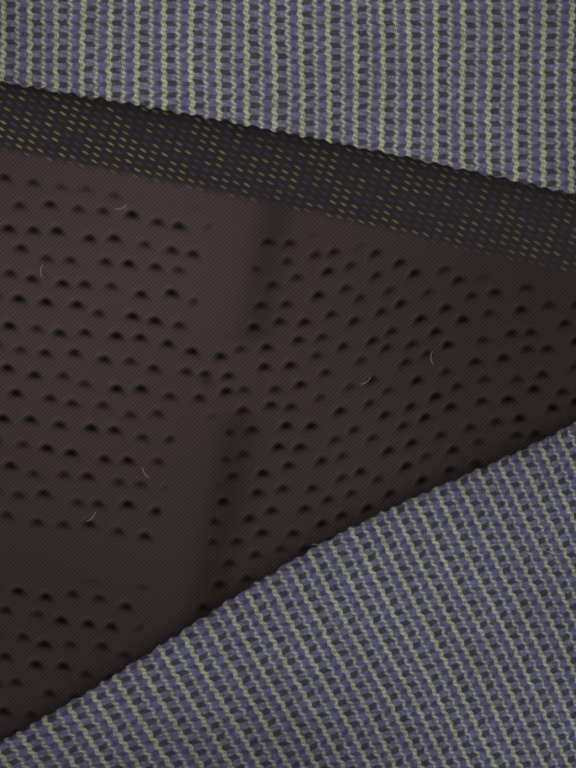
Give the GLSL for this texture, as a Shadertoy shader.

```glsl
// Layered knit fabrics: a ribbed cloth above, a dark dimpled cloth across the
// middle with a flecked hem, and a slanted ribbed cloth below.
// Curved borders split the layers; jittered cells make dimples, sines make knit.
#define TOP_RIB 0.047
#define LOW_RIB 0.037
#define STITCH 0.0085
#define WEAVE 0.0080
#define DIMPLE_SIZE 0.0095
#define DIMPLE_DEPTH 0.62
#define LINT_COUNT 9
#define PURPLE vec3(0.30, 0.29, 0.40)
#define GREEN vec3(0.56, 0.58, 0.42)
#define DARK_YARN vec3(0.19, 0.19, 0.20)
#define CLOTH vec3(0.205, 0.172, 0.168)

const float TAU = 6.2831853;

float hash(vec2 p) {
    return fract(sin(dot(p, vec2(127.1, 311.7))) * 43758.55);
}

float ripple(vec2 p) {
    return (sin(p.x * 9.0 + p.y * 5.0) + sin(p.y * 17.0 - p.x * 7.0 + 1.3)
          + 0.5 * sin(p.x * 31.0 + p.y * 23.0)) / 2.5;
}

// Soft line centred on c in a repeating unit
float stripe(float f, float c, float w) {
    float d = abs(fract(f - c + 0.5) - 0.5);
    return 1.0 - smoothstep(w * 0.55, w * 1.3, d);
}

// x counts ribs, y is the distance along them
vec3 ribbed(vec2 q) {
    float row = q.y / STITCH;
    float zig = 0.035 * sin(row * TAU * 0.5);
    float f = q.x + zig;
    float grain = hash(floor(vec2(q.x * 8.0, row)));
    float stitch = 0.5 + 0.5 * sin(row * TAU + q.x * TAU * 2.0);
    vec3 c = mix(PURPLE, vec3(0.41, 0.42, 0.43), 0.25 + 0.4 * stitch);
    c = mix(c, GREEN, stripe(f, 0.10, 0.10) * (0.60 + 0.4 * stitch));
    c = mix(c, GREEN, stripe(f, 0.62, 0.07) * (0.35 + 0.5 * stitch));
    c = mix(c, PURPLE * 1.08, stripe(f, 0.86, 0.10) * 0.75);
    float wobble = 0.6 * hash(vec2(floor(q.x), 3.0));
    float dash = smoothstep(-0.3, 0.6, sin(row * TAU / 2.5 + wobble * TAU));
    float dash2 = smoothstep(0.0, 0.8, sin(row * TAU / 2.5 + 2.5 + wobble));
    c = mix(c, DARK_YARN, stripe(f, 0.36, 0.17) * dash * 0.78);
    c = mix(c, DARK_YARN, stripe(f, 0.86, 0.13) * dash2 * 0.50);
    return c * (0.90 + 0.20 * grain);
}

// Jittered brick cells: x is the hollow, y its lit upper rim
vec2 dimples(vec2 q, vec2 spacing, float jitter) {
    vec2 home = floor(q / spacing), sum = vec2(0.0);
    for (int j = -1; j <= 1; j++)
    for (int i = -1; i <= 1; i++) {
        vec2 cell = home + vec2(i, j);
        vec2 rnd = vec2(hash(cell), hash(cell + 41.0)) - 0.5;
        vec2 centre = cell + 0.5 + rnd * jitter;
        centre.x += 0.25 * (mod(cell.y, 2.0) * 2.0 - 1.0);
        vec2 d = (q - centre * spacing) / DIMPLE_SIZE;
        d.y += 0.25 * d.x * d.x;
        float strength = 0.65 + 0.7 * hash(cell + 9.0);
        sum.x += strength * exp(-dot(d * vec2(0.9, 1.35), d * vec2(0.9, 1.35)));
        d -= vec2(-0.5, 0.95);
        sum.y += strength * exp(-dot(d * vec2(0.8, 1.8), d * vec2(0.8, 1.8)));
    }
    return sum;
}

vec3 darkCloth(vec2 p, float hemY) {
    float weave = sin(p.x * TAU / WEAVE) * sin((p.y + 0.12 * p.x) * TAU / WEAVE);
    float light = 1.02 + 0.15 * ripple(p * 0.45) * 0.4;
    light += 0.18 * exp(-dot(p - vec2(0.25, 0.88), p - vec2(0.25, 0.88)) * 9.0);
    light -= 0.20 * smoothstep(0.65, 0.05, p.y) + 0.16 * smoothstep(0.6, 1.0, p.x);

    // Smooth channels between the quilted areas
    float side = p.x - (0.31 + 0.17 * (p.y - 0.36));
    float bridge = smoothstep(0.60, 0.63, p.y) * smoothstep(0.76, 0.72, p.y);
    float quilt = max(smoothstep(0.035, 0.058, abs(side)), bridge);
    float lane = smoothstep(0.042, 0.028, abs(p.y - 0.375 + 0.1 * p.x));
    quilt *= 1.0 - lane * smoothstep(0.03, -0.02, side);
    quilt *= smoothstep(0.025, 0.055, hemY - p.y);
    light -= 0.20 * exp(-pow((side - 0.065) / 0.035, 2.0)) * (1.0 - bridge);

    vec2 leftQ = vec2(p.x, p.y + 0.14 * p.x);
    vec2 rightQ = vec2(p.x + 0.18 * p.y, p.y - 0.30 * p.x + 0.012 * sin(p.x * 14.0));
    vec2 pits = mix(dimples(leftQ, vec2(0.047, 0.042), 0.32),
                    dimples(rightQ, vec2(0.049, 0.036), 0.42),
                    smoothstep(-0.02, 0.02, side));
    light *= 1.0 + quilt * (0.15 * pits.y - DIMPLE_DEPTH * min(pits.x, 1.2));
    return CLOTH * max(light, 0.2) * (1.0 + 0.13 * weave);
}

vec3 flecks(vec2 p) {
    vec2 q = vec2(p.x + 0.45 * p.y, p.y + 0.20 * p.x) / vec2(0.017, 0.012);
    q.x += 0.5 * mod(floor(q.y), 2.0);
    vec2 f = fract(q) - 0.5;
    float spot = smoothstep(0.38, 0.12, length(f + vec2(0.3 * f.y, 0.0)));
    float rnd = hash(floor(q));
    vec3 yarn = mix(PURPLE, GREEN * vec3(0.85, 0.85, 0.6), step(0.42, rnd));
    return mix(vec3(0.16, 0.145, 0.15), yarn, spot * (0.25 + 0.55 * rnd) * mix(0.9, 0.5, p.x));
}

void mainImage(out vec4 fragColor, in vec2 fragCoord) {
    vec2 p = fragCoord / iResolution.y * 1.33333;
    float aa = 1.5 / iResolution.x;
    float fuzz = 0.0018 * sin(p.x * 260.0) + 0.0012 * sin(p.x * 117.0);
    float topY = 1.191 - 0.16 * p.x - 0.036 * p.x * p.x + fuzz;
    float hemY = 1.073 - 0.19 * p.x - 0.027 * p.x * p.x + fuzz;
    float lowY = 0.045 + 0.556 * p.x + 0.035 * pow(sin(3.14159 * pow(p.x, 1.2)), 2.0) + fuzz;

    // Dark middle cloth and its hem, shaded beside the overlaps
    vec3 col = mix(darkCloth(p, hemY), flecks(p), smoothstep(-0.008, 0.012, p.y - hemY));
    col *= 1.0 - 0.40 * exp(-max(topY - p.y, 0.0) * 65.0);
    col *= 1.0 - 0.45 * exp(-max(p.y - lowY, 0.0) * 50.0);

    // Upper and lower ribbed cloths
    vec2 topQ = vec2((p.x + 0.004 * ripple(p)) / TOP_RIB, p.y + 0.004 * ripple(p.yx));
    vec3 upper = ribbed(topQ) * (1.03 - 0.5 * pow(p.x - 0.5, 2.0) + 0.05 * ripple(p));
    float across = 0.9 * p.x + 0.42 * p.y + 0.14 * pow(1.0 - p.x, 2.0);
    vec2 lowQ = vec2((across + 0.003 * ripple(p)) / LOW_RIB, 0.9 * p.y - 0.42 * p.x);
    vec3 lower = ribbed(lowQ) * vec3(0.91, 0.91, 0.95) * (1.0 + 0.06 * ripple(p));
    lower *= 0.85 + 0.15 * smoothstep(0.0, 0.3, p.y + 0.2 * p.x);
    lower *= 1.0 - 0.35 * exp(-max(lowY - p.y, 0.0) * 160.0);
    col = mix(col, upper, smoothstep(-aa, aa, p.y - topY));
    col = mix(col, lower, smoothstep(-aa, aa, lowY - p.y));

    // Scattered curled lint
    for (int i = 0; i < LINT_COUNT; i++) {
        float k = float(i);
        vec2 d = p - vec2(hash(vec2(k, 2.0)), 0.2 + 0.8 * hash(vec2(k, 7.0)));
        float a = TAU * hash(vec2(k, 5.0));
        d = mat2(cos(a), sin(a), -sin(a), cos(a)) * d;
        float curl = abs(d.y - 25.0 * d.x * d.x);
        float lint = smoothstep(aa, 0.0, curl) * smoothstep(0.013, 0.009, abs(d.x));
        col = mix(col, vec3(0.48, 0.44, 0.42), 0.5 * lint);
    }
    fragColor = vec4(col, 1.0);
}
```
